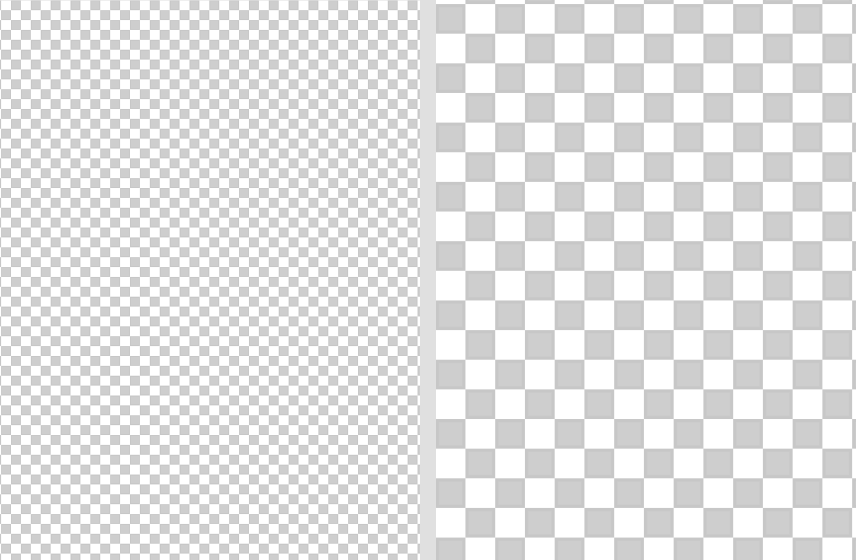
Left: the whole. Right: its middle third, enlarged.
Write a WebGL 1 fragment shader that draws this pattern.

```glsl
precision highp float;

uniform vec2 u_resolution;

const vec2 CELLS = vec2(42.36, 56.68);    // squares across and down
const vec2 LATTICE_START = vec2(0.11, 0.03); // first corner, in squares from top left
const float RIM_WIDTH = 0.11;             // in squares
const float RIM_SOFTNESS = 0.03;
const vec3 WHITE = vec3(1.0);
const vec3 GREY = vec3(0.808);
const vec3 RIM_GREY = vec3(0.782);

// Signed distance to the nearest grid line: positive in even squares, negative in odd.
vec2 signedGridDistance(vec2 p) {
  return 0.5 - abs(mod(p + 0.5, 2.0) - 1.0);
}

void main() {
  vec2 uv = gl_FragCoord.xy / u_resolution;
  vec2 cell = vec2(uv.x, 1.0 - uv.y) * CELLS - LATTICE_START;
  vec2 pixel = CELLS / u_resolution;

  // Box-filtered checkerboard
  vec2 grid = signedGridDistance(cell);
  vec2 side = clamp(2.0 * grid / pixel, -1.0, 1.0);
  float greyCoverage = 0.5 - 0.5 * side.x * side.y;

  // Slightly darker border inside each grey square
  vec2 lineDistance = abs(grid);
  float edgeDistance = min(lineDistance.x, lineDistance.y);
  float interior = smoothstep(RIM_WIDTH - RIM_SOFTNESS, RIM_WIDTH + RIM_SOFTNESS, edgeDistance);
  vec3 squareColor = mix(RIM_GREY, GREY, interior);

  gl_FragColor = vec4(mix(WHITE, squareColor, greyCoverage), 1.0);
}
```
